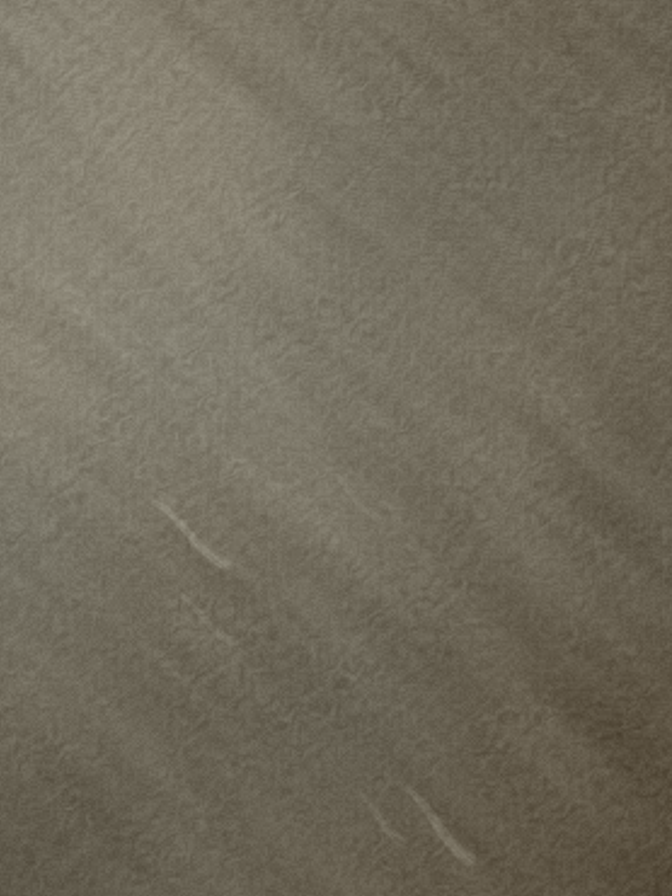
This texture is drawn by a Shadertoy shader. Its source:

```glsl
// Dim brushed grey-brown surface with diagonal streaks, fine grain and a few pale scuffs.

const vec3 DARK_UMBER = vec3(0.33, 0.30, 0.24);
const vec3 PALE_STONE = vec3(0.55, 0.53, 0.47);
const vec2 BRUSH_DIR = vec2(0.74, -0.67);

float hash(vec2 p) {
    return fract(sin(dot(p, vec2(127.1, 311.7))) * 43758.5453);
}

float valueNoise(vec2 p) {
    vec2 cell = floor(p);
    vec2 f = fract(p);
    f = f * f * (3.0 - 2.0 * f);
    float low = mix(hash(cell), hash(cell + vec2(1.0, 0.0)), f.x);
    float high = mix(hash(cell + vec2(0.0, 1.0)), hash(cell + vec2(1.0, 1.0)), f.x);
    return mix(low, high, f.y);
}

// Signed noise, centred on zero
float ripple(vec2 p) {
    return valueNoise(p) - 0.5;
}

// Coordinates along and across the brushing
vec2 brushSpace(vec2 p, vec2 dir) {
    return vec2(dot(p, dir), dot(p, vec2(-dir.y, dir.x)));
}

// Broad light from the upper left, fading along the brushing
float softLight(vec2 p, vec2 centre, vec2 spread) {
    vec2 q = brushSpace(p - centre, BRUSH_DIR) / spread;
    return exp(-dot(q, q));
}

// Layered long streaks, stronger in some patches
float streaks(vec2 p) {
    vec2 q = brushSpace(p, BRUSH_DIR);
    q.y += 0.012 * ripple(q * 5.0);
    float sum = 0.0;
    float weight = 1.0;
    vec2 scale = vec2(5.0, 22.0);
    for (int i = 0; i < 3; i++) {
        sum += weight * ripple(q * scale + float(i) * 17.3);
        scale *= vec2(1.7, 2.0);
        weight *= 0.75;
    }
    return sum * mix(0.5, 1.3, valueNoise(p * 6.0 + 4.0));
}

// Small curled flecks, lit from one side
float flecks(vec2 p, float scale) {
    vec2 q = p * scale;
    q += 1.6 * vec2(ripple(q * 0.6), ripple(q * 0.6 + 31.0));
    float relief = valueNoise(q) - valueNoise(q + vec2(0.45, -0.5));
    return relief * mix(0.5, 1.4, valueNoise(p * 25.0));
}

// Tapered, slightly bowed scuff from start to end
float scuff(vec2 p, vec2 start, vec2 end, float halfWidth) {
    vec2 path = end - start;
    float len = length(path);
    vec2 q = brushSpace(p - start, path / len);
    float t = clamp(q.x / len, 0.0, 1.0);
    float bow = 0.004 * sin(6.2832 * t);
    float width = halfWidth * mix(0.45, 1.0, t);
    float body = 1.0 - smoothstep(width * 0.4, width * 1.5, abs(q.y - bow));
    float ends = smoothstep(-0.005, 0.03, q.x) * (1.0 - smoothstep(len - 0.008, len + 0.003, q.x));
    float bristles = 0.7 + 0.5 * valueNoise(q * vec2(25.0, 380.0));
    return body * ends * bristles * mix(0.55, 1.0, t);
}

float allScuffs(vec2 p) {
    float sum = 0.44 * scuff(p, vec2(0.160, 0.446), vec2(0.259, 0.366), 0.0065);
    sum += 0.24 * scuff(p, vec2(0.176, 0.352), vec2(0.273, 0.276), 0.0050);
    sum += 0.24 * scuff(p, vec2(0.388, 0.122), vec2(0.454, 0.058), 0.0055);
    sum += 0.44 * scuff(p, vec2(0.441, 0.129), vec2(0.531, 0.036), 0.0070);
    sum += 0.13 * scuff(p, vec2(0.355, 0.482), vec2(0.425, 0.421), 0.0050);
    return sum;
}

void mainImage(out vec4 fragColor, in vec2 fragCoord) {
    vec2 p = fragCoord / iResolution.y;

    // Lighting
    float tone = 0.21 + 0.74 * softLight(p, vec2(0.08, 0.75), vec2(0.56, 0.43));
    tone += 0.10 * softLight(p, vec2(0.68, 0.85), vec2(0.30, 0.25));
    tone -= 0.28 * softLight(p, vec2(0.76, 0.02), vec2(0.22, 0.20));
    tone += 0.14 * ripple(p * 4.0 + 9.0);

    // Surface marks
    tone += 0.17 * streaks(p);
    tone += allScuffs(p);
    tone += 0.22 * flecks(p, 130.0);
    tone += 0.24 * ripple(p * 370.0);

    // Colour, with a faint warm and cool drift
    vec3 color = mix(DARK_UMBER, PALE_STONE, tone);
    float warmth = 0.4 * (p.x - 0.35) + 0.5 * ripple(p * 5.0 + 40.0);
    color += warmth * vec3(0.022, 0.0, -0.016);
    fragColor = vec4(clamp(color, 0.0, 1.0), 1.0);
}
```
